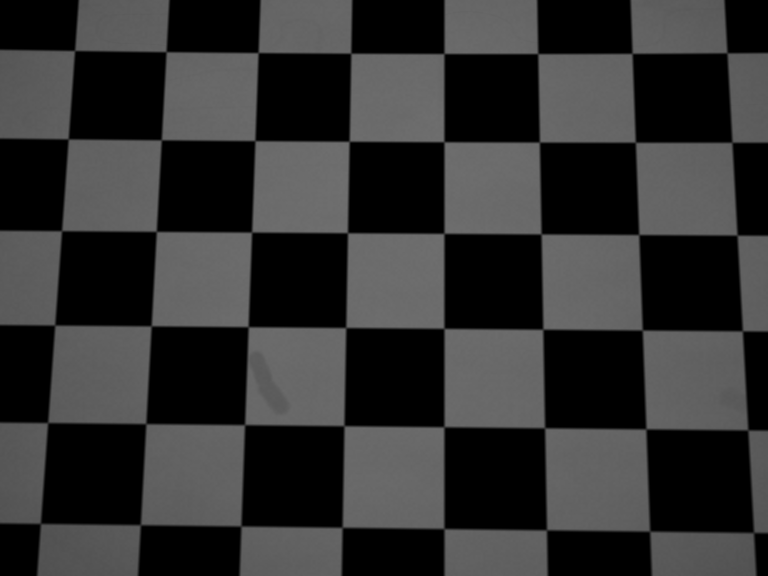
Reproduce this pattern procedurally as a Shadertoy shader.

```glsl
const vec3 INK = vec3(0.0);
const vec3 PAPER = vec3(1.0);

float hash(vec2 p) {
    return fract(sin(dot(p, vec2(127.1, 311.7))) * 43758.5453);
}

float valueNoise(vec2 p) {
    vec2 cell = floor(p);
    vec2 f = fract(p);
    f = f * f * (3.0 - 2.0 * f);
    float low = mix(hash(cell), hash(cell + vec2(1.0, 0.0)), f.x);
    float high = mix(hash(cell + vec2(0.0, 1.0)), hash(cell + 1.0), f.x);
    return mix(low, high, f.y);
}

float fbm(vec2 p) {
    float sum = 0.0;
    float weight = 0.5;
    for (int i = 0; i < 4; i++) {
        sum += weight * valueNoise(p);
        p = p * 2.03 + 17.3;
        weight *= 0.5;
    }
    return sum;
}

float segmentDistance(vec2 p, vec2 a, vec2 b) {
    vec2 ab = b - a;
    return length(p - a - ab * clamp(dot(p - a, ab) / dot(ab, ab), 0.0, 1.0));
}

// Board coordinates under tilt and slight lens bow; one unit per square.
vec2 boardCoords(vec2 p) {
    float columnWidth = 0.1606 + 0.0183 * p.y;
    float w = (p.x - 0.105) / columnWidth;
    float column = w - 0.003 * w * w;
    float tilt = 0.00013 + 0.0023 * p.y;
    float bow = 0.00031 * max(1.0 - 2.3 * p.y, 0.0);
    float y = p.y - tilt * column + bow * column * column;
    float stepY = 0.1502;
    float growth = 0.00295;
    float root = sqrt(stepY * stepY + 4.0 * growth * (y - 0.0938));
    return vec2(column, (root - stepY) / (2.0 * growth));
}

// Soft square wave: +1 in even cells, -1 in odd cells.
float softWave(float x, float softness) {
    float toEdge = 0.5 - abs(fract(x) - 0.5);
    float parity = 1.0 - 2.0 * mod(floor(x), 2.0);
    return parity * smoothstep(0.0, 1.0, 0.5 + 0.5 * toEdge / softness) * 2.0 - parity;
}

float checker(vec2 board, float softness) {
    return 0.5 - 0.5 * softWave(board.x, softness) * softWave(board.y, softness);
}

// Dim light, strongest a little above the middle.
float lighting(vec2 p) {
    vec2 d = p - vec2(0.03, 0.42);
    return 0.428 - 0.15 * dot(d, d);
}

// Mottling, shallow creases and fine grain.
float paperWear(vec2 p, vec2 tile) {
    float mottle = fbm(p * vec2(9.0, 14.0)) - 0.47;
    float crease = 1.0 - abs(2.0 * valueNoise(p * vec2(7.0, 19.0) + 4.0) - 1.0);
    crease = smoothstep(0.93, 1.0, crease) * (1.0 - smoothstep(0.05, 0.4, p.y));
    float grain = valueNoise(p * 230.0) - 0.5;
    float tone = hash(tile) - 0.5;
    return 0.025 * mottle - 0.008 * crease + 0.012 * grain + 0.01 * tone;
}

float smudge(vec2 p, vec2 a, vec2 b, float radius) {
    float ragged = 0.008 * (fbm(p * 38.0) - 0.5);
    float d = segmentDistance(p, a, b) + ragged;
    return 1.0 - smoothstep(radius * 0.55, radius * 1.2, d);
}

void mainImage(out vec4 fragColor, in vec2 fragCoord) {
    // Height units, centred across and measured down from the top.
    vec2 p = (fragCoord - vec2(0.5 * iResolution.x, 0.0)) / iResolution.y;
    p.y = 1.0 - p.y;

    vec2 board = boardCoords(p);
    float softness = max(0.0036, 0.8 / iResolution.y) / 0.168;
    float light = checker(board, softness);

    float paper = lighting(p) + paperWear(p, floor(board));
    float stain = smudge(p, vec2(-0.222, 0.625), vec2(-0.208, 0.658), 0.015);
    stain = max(stain, smudge(p, vec2(-0.202, 0.675), vec2(-0.18, 0.706), 0.017));
    float faint = smudge(p, vec2(0.60, 0.69), vec2(0.62, 0.70), 0.018);
    paper -= 0.05 * stain + 0.018 * faint;

    fragColor = vec4(mix(INK, PAPER * paper, light), 1.0);
}
```
